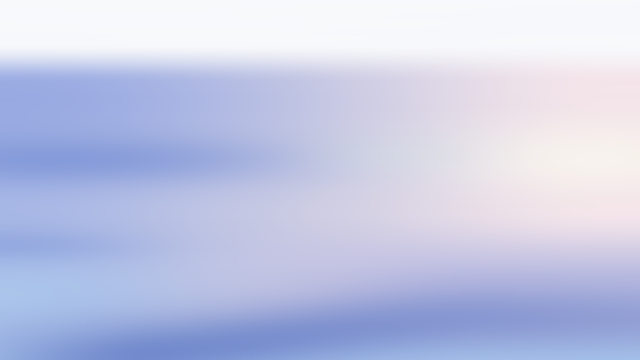
This background is drawn by a WebGL 1 fragment shader. Its source:

```glsl
precision highp float;

uniform vec2 u_resolution;

#define WHITE vec3(0.970, 0.975, 0.985)
#define PERIWINKLE vec3(0.66, 0.72, 0.90)
#define VIOLET_BLUE vec3(0.57, 0.64, 0.88)
#define STREAK_BLUE vec3(0.49, 0.58, 0.84)
#define INDIGO vec3(0.43, 0.52, 0.79)
#define SKY vec3(0.67, 0.78, 0.925)
#define LILAC vec3(0.80, 0.80, 0.89)
#define LAVENDER vec3(0.75, 0.75, 0.885)
#define MIST vec3(0.82, 0.85, 0.89)
#define BLUSH vec3(0.955, 0.895, 0.915)
#define CREAM vec3(0.97, 0.955, 0.93)
#define STREAK_STRENGTH 0.003

// Soft elliptical falloff, 1 at the centre
float glow(vec2 p, vec2 center, vec2 radius) {
    vec2 q = (p - center) / radius;
    return exp(-dot(q, q));
}

// Falls smoothly from 1 at low to 0 at high
float fadeUp(float low, float high, float v) {
    return 1.0 - smoothstep(low, high, v);
}

// Fine, slowly drifting horizontal streaks
float streaks(vec2 p) {
    float sum = 0.0;
    float frequency = 26.0;
    float weight = 0.5;
    for (int i = 0; i < 4; i++) {
        sum += weight * sin(p.y * frequency + 1.5 * sin(p.x * 3.0 + frequency));
        frequency *= 1.9;
        weight *= 0.6;
    }
    return sum;
}

// Horizontal sweep from blue to blush
vec3 baseGradient(float x) {
    vec3 color = mix(PERIWINKLE, LILAC, smoothstep(0.0, 0.55, x));
    return mix(color, BLUSH, smoothstep(0.4, 0.95, x));
}

// Blue bands on the left and warm light on the right
vec3 addMiddle(vec3 color, vec2 p) {
    color = mix(color, VIOLET_BLUE, 0.7 * glow(p, vec2(0.0, 0.72), vec2(0.42, 0.13)));
    color = mix(color, STREAK_BLUE, 0.8 * glow(p, vec2(0.1, 0.555), vec2(0.36, 0.07)));
    color = mix(color, MIST, 0.6 * glow(p, vec2(0.64, 0.57), vec2(0.15, 0.06)));
    return mix(color, CREAM, 0.9 * glow(p, vec2(0.93, 0.56), vec2(0.21, 0.10)));
}

// Lavender haze, pale sky and a rising indigo ridge
vec3 addLower(vec3 color, vec2 p) {
    float haze = fadeUp(0.22, 0.42, p.y) * smoothstep(0.1, 0.7, p.x);
    color = mix(color, LAVENDER, haze);
    color = mix(color, STREAK_BLUE, 0.6 * glow(p, vec2(0.0, 0.31), vec2(0.2, 0.05)));
    color = mix(color, SKY, 0.85 * glow(p, vec2(0.0, 0.17), vec2(0.25, 0.12)));
    color = mix(color, SKY, fadeUp(0.0, 0.12, p.y));

    float ridgeY = 0.115 * smoothstep(0.05, 0.8, p.x);
    float ridge = exp(-pow(abs(p.y - ridgeY) / 0.095, 2.0));
    float strength = smoothstep(-0.16, 0.25, p.x) * mix(1.05, 0.55, p.x);
    return mix(color, INDIGO, ridge * min(strength, 1.0));
}

void main() {
    vec2 p = gl_FragCoord.xy / u_resolution;
    vec3 color = addLower(addMiddle(baseGradient(p.x), p), p);

    // White upper edge
    color = mix(color, WHITE, smoothstep(0.77, 0.88, p.y));
    color += STREAK_STRENGTH * streaks(p);
    gl_FragColor = vec4(clamp(color, 0.0, 1.0), 1.0);
}
```
